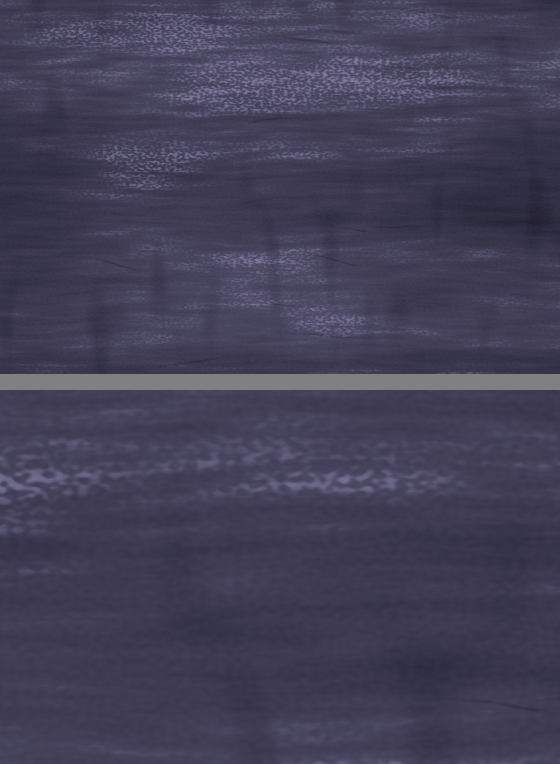
Top: the whole. Bottom: its middle third, enlarged.
This texture is drawn by a Shadertoy shader. Its source:

```glsl
#define SHADOW vec3(0.130, 0.124, 0.190)
#define CHALK vec3(0.475, 0.455, 0.595)
#define BASE_TONE 0.32
#define STROKE_GAIN 0.13
#define STREAK_GAIN 0.17
#define CHALK_GAIN 0.46
#define TOOTH_GAIN 0.13
#define GRAIN_SCALE vec2(95.0, 165.0)
#define SCRATCHES 12

uint scramble(uvec2 q) {
    uint h = q.x * 1597334677u ^ q.y * 3812015801u;
    h = (h ^ (h >> 15)) * 2246822519u;
    h = (h ^ (h >> 13)) * 3266489917u;
    return h ^ (h >> 16);
}

float hash(vec2 cell) {
    return float(scramble(uvec2(ivec2(cell) + 4096)) >> 8) / 16777216.0;
}

float cornerSlope(vec2 cell, vec2 offset) {
    float angle = 6.28318 * hash(cell);
    return dot(vec2(cos(angle), sin(angle)), offset);
}

float gradientNoise(vec2 p) {
    vec2 i = floor(p), f = p - i;
    vec2 u = f * f * f * (f * (f * 6.0 - 15.0) + 10.0);
    vec2 e = vec2(0.0, 1.0);
    float low = mix(cornerSlope(i, f), cornerSlope(i + e.yx, f - e.yx), u.x);
    float high = mix(cornerSlope(i + e, f - e), cornerSlope(i + 1.0, f - 1.0), u.x);
    return mix(low, high, u.y);
}

float fbm(vec2 p) {
    float sum = 0.0, gain = 1.0;
    for (int i = 0; i < 4; i++) {
        sum += gain * gradientNoise(p);
        p = p * 2.03 + 17.3;
        gain *= 0.5;
    }
    return sum;
}

float glow(vec2 p, vec2 center, vec2 radius) {
    vec2 d = (p - center) / radius;
    return exp(-dot(d, d));
}

// Fine, tapered, nearly level dark marks
float scratches(vec2 p, float aspect, float pixel) {
    float ink = 0.0;
    for (int i = 0; i < SCRATCHES; i++) {
        float id = float(i);
        vec2 center = vec2(hash(vec2(id, 201.0)) * aspect, hash(vec2(id, 202.0)));
        float halfLength = mix(0.05, 0.16, hash(vec2(id, 203.0)));
        float tilt = mix(-0.28, 0.14, hash(vec2(id, 204.0)));
        vec2 d = p - center;
        float across = abs(d.y - tilt * d.x + 0.006 * gradientNoise(p * 14.0));
        float taper = 1.0 - smoothstep(0.3, 1.0, abs(d.x) / halfLength);
        ink += taper * (1.0 - smoothstep(0.0, 0.002 + pixel, across));
    }
    return min(ink, 1.0);
}

void mainImage(out vec4 fragColor, in vec2 fragCoord) {
    vec2 p = fragCoord / iResolution.y;
    float aspect = iResolution.x / iResolution.y;
    vec2 s = vec2(p.x * 1.5 / aspect, p.y);

    // Ragged edges for the broad wiped and chalked areas
    vec2 ragged = s + vec2(0.11, 0.035) * vec2(fbm(s * vec2(3.0, 14.0)), fbm(s * vec2(4.0, 9.0) + 40.0));
    float upper = glow(ragged, vec2(0.75, 0.82), vec2(0.75, 0.17));
    float lower = glow(ragged, vec2(0.75, 0.17), vec2(0.60, 0.25));
    float wiped = glow(ragged, vec2(1.38, 0.46), vec2(0.38, 0.17))
                + 0.8 * glow(ragged, vec2(0.0, 0.48), vec2(0.26, 0.28))
                + 0.6 * glow(ragged, vec2(1.45, 1.0), vec2(0.35, 0.07));
    float rubbed = glow(ragged, vec2(0.40, 0.57), vec2(0.14, 0.06))
                 + glow(ragged, vec2(1.02, 0.78), vec2(0.28, 0.07))
                 + glow(ragged, vec2(0.65, 0.75), vec2(0.14, 0.06))
                 + 0.8 * glow(ragged, vec2(0.38, 0.92), vec2(0.28, 0.05));

    // Horizontal brushwork, bent slightly so no row is ruled straight
    vec2 bent = p + vec2(0.0, 0.018 * gradientNoise(p * vec2(2.2, 3.0) + 9.0));
    float strokes = fbm(bent * vec2(2.2, 11.0) + 5.0);
    float streaks = fbm(bent * vec2(5.0, 58.0) + 70.0);
    float drips = smoothstep(0.15, 0.6, gradientNoise(p * vec2(13.0, 3.5) + 31.0));

    float tone = BASE_TONE + 0.18 * upper + 0.16 * lower - 0.18 * wiped;
    tone += STROKE_GAIN * strokes + STREAK_GAIN * streaks * (0.45 + 0.55 * upper);
    tone -= 0.10 * drips;
    tone -= 0.10 * smoothstep(0.09, 0.0, s.y);

    // Broken chalk caught on the tooth of the board
    float cover = 0.65 * strokes + 0.4 * streaks + 0.75 * rubbed
                + 0.25 * upper + 0.22 * lower - 0.35 * wiped - 0.25 * drips;
    float patches = smoothstep(0.0, 0.85, cover);
    float grain = gradientNoise(bent * GRAIN_SCALE);
    float flecks = smoothstep(-0.18, 0.42, grain + 0.25 * streaks);
    tone += CHALK_GAIN * patches * flecks;

    float tooth = gradientNoise(p * vec2(130.0, 190.0) + 300.0);
    tone += TOOTH_GAIN * tooth * (0.45 + 0.55 * patches);
    tone -= 0.13 * scratches(p, aspect, 1.0 / iResolution.y);

    fragColor = vec4(mix(SHADOW, CHALK, clamp(tone, 0.0, 1.1)), 1.0);
}
```
